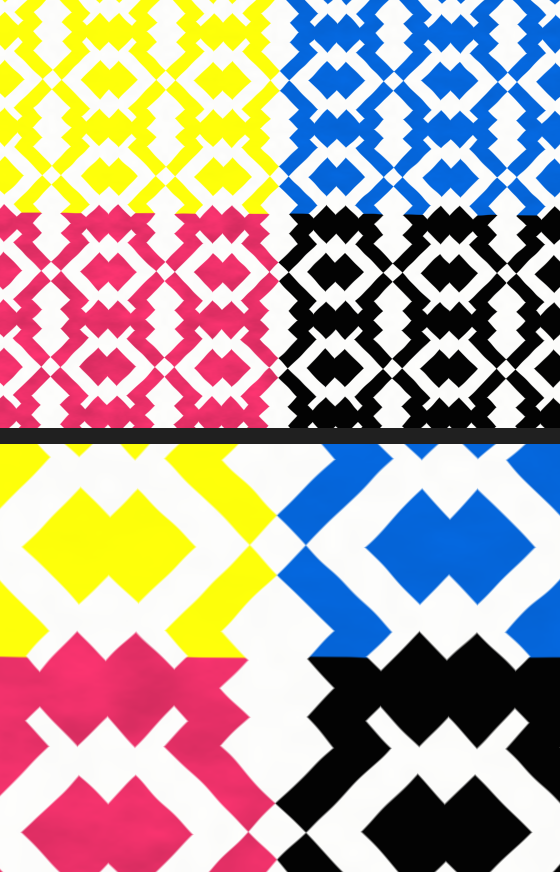
Top, the full canvas; bottom, a detail of the centre.
Give the GLSL for this pattern, as a Shadertoy shader.

```glsl
// Hand-painted lattice of paired diamonds, ringed and joined by toothed columns,
// in four colour blocks. Each cell is folded by symmetry onto a 6 x 5 quarter
// and cut with L1 distances; value noise roughens edges and mottles the paint.

const vec2  PITCH   = vec2(0.2660, 0.2238);  // repeat size, in canvas heights
const vec2  ORIGIN  = vec2(0.2534, 0.3640);  // centre of one eye
const vec2  PERIOD  = vec2(12.0, 10.0);      // repeat size, in grid units
const float TILT    = 0.005;                 // small clockwise turn of the lattice
const float COL_CUT = 18.0;                  // left/right colour change, grid units
const float ROW_CUT = 6.08;                  // lower/upper colour change, grid units
const float RING    = 5.0;                   // outer reach of the white ring
const float PRONG   = 6.75;                  // reach of the ring's prongs
const float WOBBLE  = 0.14;                  // unevenness of painted edges
const float JITTER  = 0.14;                  // placement drift of each eye
const float SOFT    = 0.05;                  // least edge softness

const vec3 PAPER  = vec3(0.995, 0.995, 0.99);
const vec3 YELLOW = vec3(0.995, 1.0, 0.04);
const vec3 BLUE   = vec3(0.02, 0.40, 0.86);
const vec3 PINK   = vec3(0.92, 0.19, 0.41);
const vec3 BLACK  = vec3(0.012);

float hash(vec2 p) {
    vec3 q = fract(vec3(p.xyx) * 0.1031);
    q += dot(q, q.yzx + 33.33);
    return fract((q.x + q.y) * q.z);
}

float noise(vec2 p) {
    vec2 i = floor(p), f = fract(p);
    f = f * f * (3.0 - 2.0 * f);
    float low  = mix(hash(i), hash(i + vec2(1, 0)), f.x);
    float high = mix(hash(i + vec2(0, 1)), hash(i + vec2(1, 1)), f.x);
    return mix(low, high, f.y);
}

float fbm(vec2 p) {
    float sum = 0.0, amp = 0.5;
    for (int i = 0; i < 4; i++) {
        sum += amp * noise(p);
        p = p * 2.03 + 17.0;
        amp *= 0.5;
    }
    return sum;
}

float diamond(vec2 p, float radius) {
    return abs(p.x) + abs(p.y) - radius;
}

// Distance to bare paper: positive where paint lies.
float paintDistance(vec2 local, vec2 drift) {
    vec2 q = abs(local);
    float u = q.x + q.y, v = q.y - q.x;

    // Ring with prongs, around the eye and below the band
    vec2 e = local - drift;
    float eye  = diamond(vec2(abs(e.x) - 1.0, e.y), 2.0);
    float band = 3.0 + abs(q.x - 1.0) - q.y;
    float ring = min(u - RING, max(1.0 - v, u - PRONG));
    ring = max(ring, max(-band, -eye));

    // Toothed gap and small node diamond on the cell border
    vec2 side = vec2(PERIOD.x * 0.5 - q.x, q.y);
    float gap = min(diamond(side - vec2(0, 3), 2.0), diamond(side - vec2(0, 5), 2.0));
    gap = min(gap, diamond(side, 1.0));
    return min(ring, gap) * 0.7071;
}

void mainImage(out vec4 fragColor, in vec2 fragCoord) {
    vec2 p = fragCoord / iResolution.y;
    vec2 c = p - 0.5 * iResolution.xy / iResolution.y;
    p += TILT * vec2(-c.y, c.x);

    // Grid coordinates with wavering brush edges
    vec2 g = (p - ORIGIN) / PITCH * PERIOD;
    vec2 n = g * 0.8 + 60.0;
    g += WOBBLE * (vec2(noise(n), noise(n + 91.7)) - 0.5);
    vec2 cell = floor(g / PERIOD + 0.5);
    vec2 local = g - cell * PERIOD;
    vec2 drift = JITTER * (vec2(hash(cell + 11.0), hash(cell + 37.0)) - 0.5);

    float px = PERIOD.y / (PITCH.y * iResolution.y);
    float edge = max(0.75 * px, SOFT);
    float paint = smoothstep(-edge, edge, paintDistance(local, drift));

    // Colour blocks; bands on the border keep the lower colour whole
    float right = smoothstep(-edge, edge, g.x - COL_CUT);
    float upper = smoothstep(-edge, edge, g.y - ROW_CUT);
    bool inBand = abs(local.y) - abs(local.x) > 1.5;
    if (inBand) upper = step(PERIOD.y, g.y);
    vec3 ink = mix(mix(PINK, BLACK, right), mix(YELLOW, BLUE, right), upper);

    // Uneven paint, strongest in the lower left block
    float mottle = fbm(g * vec2(0.45, 0.9) + 40.0) - 0.47;
    float streak = mix(mix(0.24, 0.02, right), mix(0.02, 0.10, right), upper);
    ink *= 1.0 + streak * mottle;

    vec3 paper = PAPER - 0.012 * noise(g * 1.5 + 80.0);
    fragColor = vec4(clamp(mix(paper, ink, paint), 0.0, 1.0), 1.0);
}
```
